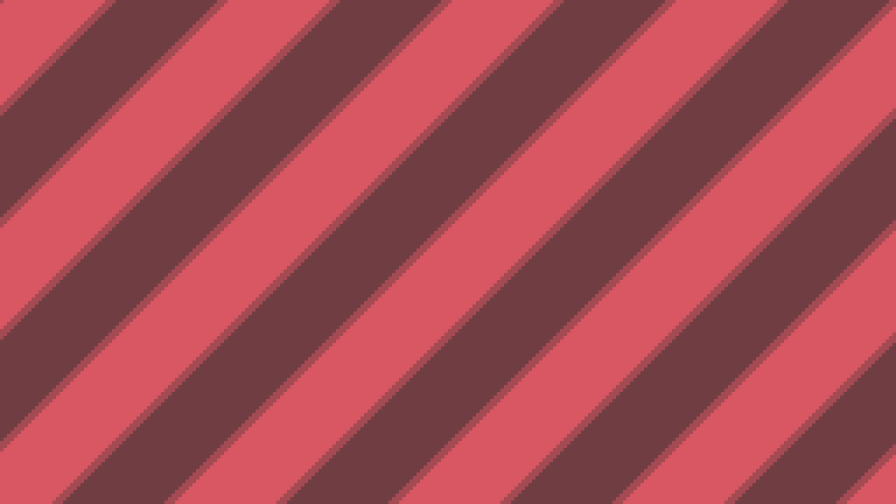
This pattern is drawn by a Shadertoy shader. Its source:

```glsl
// Diagonal rose and maroon stripes with a narrow blended band along each edge.
// The canvas is cut into coarse square cells; a folded diagonal coordinate picks
// each cell's tone, and subsamples keep cell edges smooth at any canvas size.

const float CELLS_DOWN = 144.0;   // cells over the canvas height
const float PERIOD = 64.0;        // cells per stripe pair, measured along x
const float BAND = 3.0;           // cells in each blended band
const int SUBSAMPLES = 4;         // per pixel and axis

const vec3 ROSE = vec3(0.85, 0.34, 0.39);
const vec3 MAROON = vec3(0.44, 0.24, 0.26);

// Distance to the nearest multiple of the period.
float foldedDistance(float x, float period) {
    return abs(x - period * floor(x / period + 0.5));
}

// 0 inside the first stripe, 0.5 in the band, 1 inside the second.
float stripeTone(float across, float period, float band) {
    float d = foldedDistance(across, period);
    float edge = 0.25 * period;
    return 0.5 * (step(edge - 0.5 * band, d) + step(edge + 0.5 * band, d));
}

// Tone of the whole cell that holds the point p.
float cellTone(vec2 p, float period, float band) {
    vec2 cell = floor(p);
    return stripeTone(cell.x - cell.y, period, band);
}

void mainImage(out vec4 fragColor, in vec2 fragCoord) {
    float cellsPerPixel = CELLS_DOWN / iResolution.y;
    float count = float(SUBSAMPLES);
    float tone = 0.0;

    // Average the cells covered by this pixel.
    for (int j = 0; j < SUBSAMPLES; j++) {
        for (int i = 0; i < SUBSAMPLES; i++) {
            vec2 offset = (vec2(i, j) + 0.5) / count - 0.5;
            tone += cellTone((fragCoord + offset) * cellsPerPixel, PERIOD, BAND);
        }
    }
    tone /= count * count;

    fragColor = vec4(mix(ROSE, MAROON, tone), 1.0);
}
```
